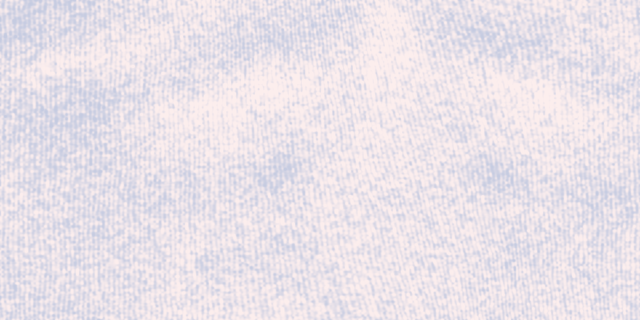
A Shadertoy shader for this texture:

```glsl
#define PAPER vec3(0.988, 0.932, 0.930)
#define INK vec3(0.690, 0.745, 0.865)
#define RIBS 64.0
#define RIB_DEPTH 0.15
#define BREAK_DEPTH 0.54
#define GRAIN_DEPTH 0.50
#define BASE_TONE 0.43
#define STAIN_GAIN 1.35
#define MAX_INK 0.72
#define FOLD_X 1.21
#define LEAN 0.24

float hash(vec2 p) {
    vec3 q = fract(vec3(p.xyx) * 0.1031);
    q += dot(q, q.yzx + 33.33);
    return fract((q.x + q.y) * q.z);
}

// Smooth value noise, centred on zero
float noise(vec2 p) {
    vec2 cell = floor(p);
    vec2 f = fract(p);
    f = f * f * (3.0 - 2.0 * f);
    float low = mix(hash(cell), hash(cell + vec2(1, 0)), f.x);
    float high = mix(hash(cell + vec2(0, 1)), hash(cell + vec2(1, 1)), f.x);
    return mix(low, high, f.y) - 0.5;
}

float cloud(vec2 p) {
    float sum = 0.0;
    float weight = 0.5;
    for (int i = 0; i < 4; i++) {
        sum += weight * noise(p);
        p = p * 2.03 + 17.3;
        weight *= 0.55;
    }
    return sum;
}

// Broad stains: centre (distance from fold, height) and radii
const int STAINS = 9;
const vec4 STAIN[STAINS] = vec4[STAINS](
    vec4(0.87, 0.67, 0.34, 0.09), vec4(0.32, 0.90, 0.22, 0.09),
    vec4(0.50, 0.70, 0.34, 0.08), vec4(0.95, 0.80, 0.25, 0.06),
    vec4(0.36, 0.45, 0.11, 0.07), vec4(0.66, 0.38, 0.10, 0.10),
    vec4(0.45, 0.20, 0.15, 0.11), vec4(0.00, 0.92, 0.07, 0.30),
    vec4(1.13, 0.95, 0.18, 0.10));
const float STRENGTH[STAINS] = float[STAINS](
    0.20, 0.18, -0.23, -0.20, 0.24, 0.15, 0.13, -0.18, 0.18);

float shading(vec2 p) {
    vec2 folded = vec2(abs(p.x - FOLD_X), p.y);
    folded += 0.05 * vec2(cloud(p * 5.0), cloud(p * 5.0 + 40.0));
    float tone = 0.10 * smoothstep(0.65, 0.95, folded.x);
    for (int i = 0; i < STAINS; i++) {
        vec2 d = folded - STAIN[i].xy;
        d.y += 0.22 * d.x;
        d /= STAIN[i].zw;
        tone += STRENGTH[i] * exp(-dot(d, d));
    }
    return BASE_TONE + STAIN_GAIN * tone + 0.24 * cloud(p * 7.0 + 9.0);
}

// Ribbed weave that leans near the fold, broken into short dots
float weave(vec2 p) {
    float near = (p.x - FOLD_X - 0.08) / 0.42;
    float u = p.x + LEAN * exp(-near * near) * (p.y - 0.5);
    u += 0.012 * noise(p * 6.0) + 0.006 * noise(p * 30.0);
    float rib = RIB_DEPTH * cos(6.2832 * RIBS * u);
    float dots = BREAK_DEPTH * noise(vec2(u * RIBS * 1.1, p.y * 86.0));
    float grain = GRAIN_DEPTH * noise(vec2(p.x * 120.0, p.y * 140.0) + 5.0);
    return rib + dots + grain;
}

void mainImage(out vec4 fragColor, in vec2 fragCoord) {
    vec2 p = fragCoord / iResolution.y;
    float ink = MAX_INK * smoothstep(0.05, 1.2, shading(p) + weave(p));
    fragColor = vec4(mix(PAPER, INK, ink), 1.0);
}
```
